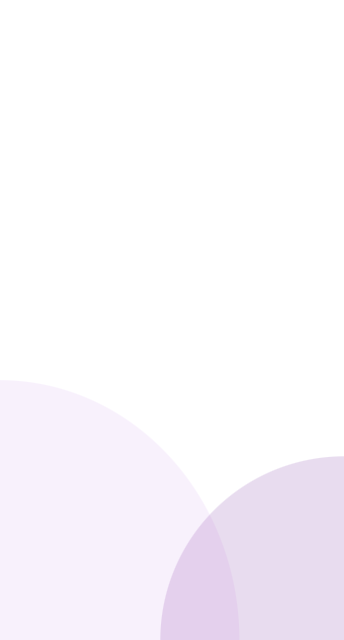
Write a WebGL 2 fragment shader that draws this background.

```glsl
#version 300 es
precision highp float;

uniform vec2 u_resolution;
out vec4 fragColor;

const vec3 WHITE = vec3(1.0);
const vec3 PALE_LILAC = vec3(0.973, 0.946, 0.990);
const vec3 SOFT_MAUVE = vec3(0.910, 0.863, 0.937);
const vec3 OVERLAP_MAUVE = vec3(0.894, 0.816, 0.929);

// Antialiased coverage of an axis-aligned ellipse
float ellipseCoverage(vec2 point, vec2 center, vec2 radii) {
    float reach = length((point - center) / radii);
    float edgeWidth = max(fwidth(reach), 1e-5);
    return clamp(0.5 - (reach - 1.0) / edgeWidth, 0.0, 1.0);
}

void main() {
    vec2 uv = gl_FragCoord.xy / u_resolution;

    // Translucent domes rising from the two lower corners
    float leftDome = ellipseCoverage(uv, vec2(0.0, 0.0), vec2(0.696, 0.406));
    float rightDome = ellipseCoverage(uv, vec2(1.0, 0.0), vec2(0.534, 0.287));

    // The right dome lies on top and deepens where both meet
    vec3 backColor = mix(WHITE, PALE_LILAC, leftDome);
    vec3 frontColor = mix(SOFT_MAUVE, OVERLAP_MAUVE, leftDome);
    fragColor = vec4(mix(backColor, frontColor, rightDome), 1.0);
}
```
